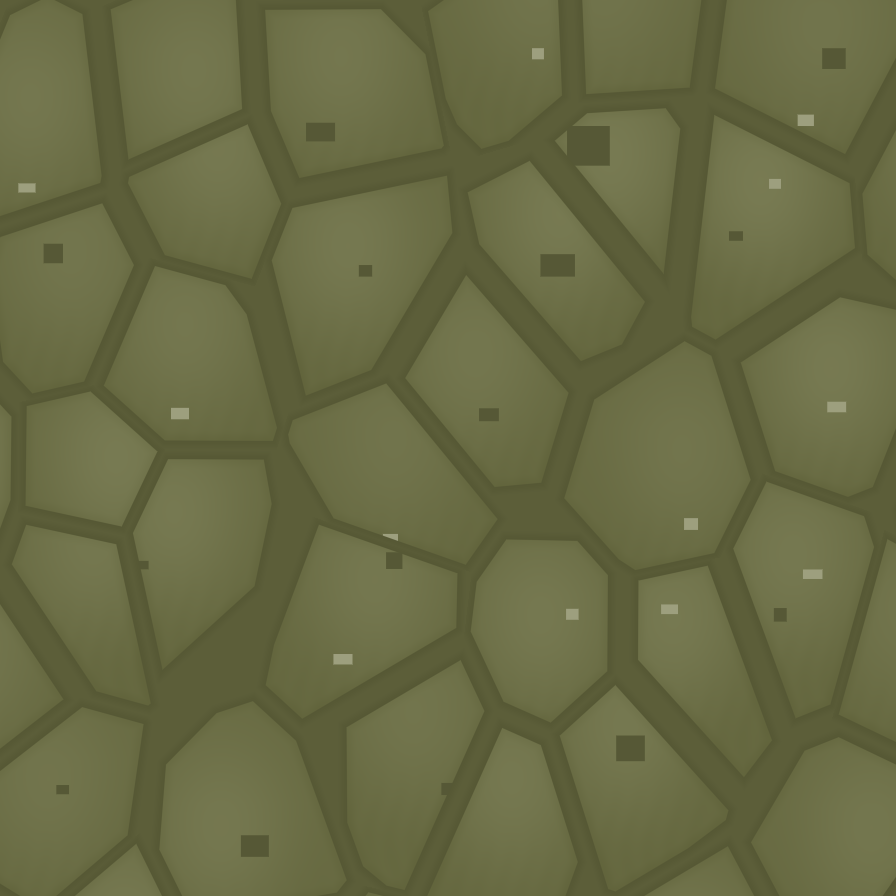
A Shadertoy shader for this texture:

```glsl
// Mossy olive flagstones with dark mortar, soft domed shading and small square chips.

const vec2 GRID = vec2(6.1, 4.8);   // stones across and up the canvas

vec2 hash2(vec2 p) {
    vec3 h = fract((p.xyx + 37.0) * vec3(0.1031, 0.1030, 0.0973));
    h += dot(h, h.yzx + 33.33);
    return fract((h.xx + h.yz) * h.zy);
}

vec2 stoneSite(vec2 cell) {
    return cell + 0.5 + 0.8 * (hash2(cell) - 0.5);
}

// Canvas distance from q to the line through mid with normal n, in grid space
float lineDistance(vec2 q, vec2 mid, vec2 n) {
    return dot(mid - q, n) / length(n * GRID);
}

float boxMask(vec2 p, vec2 halfSize, float px) {
    vec2 e = abs(p) - halfSize;
    return 1.0 - smoothstep(-0.5 * px, 0.5 * px, max(e.x, e.y));
}

void mainImage(out vec4 fragColor, in vec2 fragCoord) {
    float px = 1.0 / iResolution.y;
    vec2 q = fragCoord * px * GRID;
    vec2 home = floor(q);

    // Nearest stone
    vec2 id = home;
    float nearest = 1e3;
    for (int j = -2; j <= 2; j++)
    for (int i = -2; i <= 2; i++) {
        vec2 cell = home + vec2(i, j);
        vec2 r = stoneSite(cell) - q;
        if (dot(r, r) < nearest) { nearest = dot(r, r); id = cell; }
    }
    vec2 site = stoneSite(id);

    // Straight sides, each with its own gap width
    float inside = 1.0;
    for (int j = -2; j <= 2; j++)
    for (int i = -2; i <= 2; i++) {
        if (i == 0 && j == 0) continue;
        vec2 cell = id + vec2(i, j);
        vec2 other = stoneSite(cell);
        float gap = mix(0.006, 0.019, hash2(id + cell + 51.0).x);
        inside = min(inside, lineDistance(q, 0.5 * (site + other), other - site) - gap);
    }

    // Chipped corners
    for (int k = 0; k < 5; k++) {
        vec2 h = hash2(id * 5.0 + float(k) + 91.0);
        float angle = (float(k) + h.x) * 1.2566;
        vec2 n = vec2(cos(angle), sin(angle));
        inside = min(inside, lineDistance(q, site + n * mix(0.5, 0.85, h.y), n));
    }
    float stoneMask = smoothstep(-0.7 * px, 0.7 * px, inside);

    // Mortar, shadowed beside the stones
    vec3 mortar = mix(vec3(0.338, 0.346, 0.206), vec3(0.361, 0.369, 0.225),
                      smoothstep(0.0, 0.012, -inside));

    // Domed stone, lit above its middle and dim toward the foot
    vec2 v = (q - site) / GRID;
    vec2 tone = hash2(id + 17.0);
    vec2 glow = v - vec2(0.04 * (tone.x - 0.5), 0.025);
    float dome = 1.0 - smoothstep(0.0, 0.14, length(glow * vec2(1.15, 0.85)));
    vec3 stone = mix(vec3(0.408, 0.418, 0.260), vec3(0.445, 0.456, 0.299), dome);
    stone += mix(-0.006, 0.022, tone.y) * dome + 0.1 * clamp(v.y, -0.1, 0.06);
    stone -= 0.014 * (1.0 - smoothstep(0.0, 0.012, inside));
    stone += 0.002 * sin(v.x * 260.0 + sin(v.y * 45.0) * 2.0)
           * smoothstep(0.0, -0.08, v.y);

    // Dark and pale rectangular chips
    vec2 place = hash2(id + 203.0) - 0.5;
    vec2 size = hash2(id + 307.0);
    vec2 pick = hash2(id + 411.0);
    vec2 darkHalf = mix(0.007, 0.026, size.x * size.x) * vec2(1.0, mix(0.62, 1.05, size.y));
    float dark = boxMask(v - place * vec2(0.07, 0.13), darkHalf, px) * step(pick.x, 0.52);
    vec2 paleHalf = vec2(mix(0.006, 0.011, size.y), mix(0.005, 0.0075, size.x));
    vec2 palePlace = vec2(-place.y, -place.x) * vec2(0.08, 0.12) - vec2(0.0, 0.015);
    float pale = boxMask(v - palePlace, paleHalf, px) * step(pick.y, 0.42);
    stone = mix(stone, vec3(0.338, 0.347, 0.212), dark);
    stone = mix(stone, vec3(0.615, 0.622, 0.495), pale);

    fragColor = vec4(mix(mortar, stone, stoneMask), 1.0);
}
```
